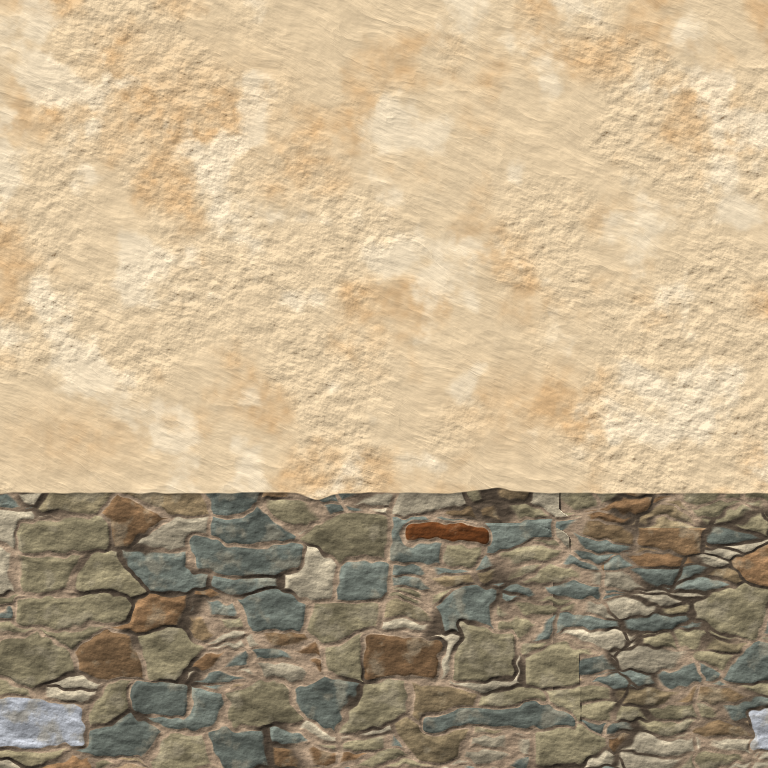
Reproduce this texture procedurally as a WebGL 2 fragment shader.

```glsl
#version 300 es
precision highp float;
uniform vec2 u_resolution;
out vec4 fragColor;

const float WALL_TOP = 0.358;
const vec2 BIG_CELL = vec2(0.088, 0.056);
const vec2 SLAB_CELL = vec2(0.085, 0.0215);
const float JOINT = 0.0024;
const vec2 LIGHT = vec2(-0.0011, 0.0017);
const vec3 PLASTER = vec3(0.885, 0.79, 0.645);
const vec3 PLASTER_PALE = vec3(0.95, 0.88, 0.76);
const vec3 PLASTER_WARM = vec3(0.82, 0.665, 0.48);
const vec3 PIT = vec3(0.5, 0.37, 0.24);
const vec3 MORTAR = vec3(0.64, 0.555, 0.465);
const vec3 OLIVE = vec3(0.49, 0.455, 0.36);
const vec3 BROWN = vec3(0.46, 0.36, 0.26);
const vec3 SLATE = vec3(0.37, 0.39, 0.36);
const vec3 PALE = vec3(0.59, 0.55, 0.47);
const vec3 RUST = vec3(0.38, 0.23, 0.13);
const vec3 BLUE_GREY = vec3(0.61, 0.62, 0.64);

float hash(vec2 p) {
  vec3 q = fract(p.xyx * 0.1031);
  q += dot(q, q.yzx + 33.33);
  return fract((q.x + q.y) * q.z);
}

float noise(vec2 p) {
  vec2 i = floor(p), f = fract(p);
  f = f * f * (3.0 - 2.0 * f);
  return mix(mix(hash(i), hash(i + vec2(1, 0)), f.x),
             mix(hash(i + vec2(0, 1)), hash(i + 1.0), f.x), f.y);
}

float fbm(vec2 p) {
  float sum = 0.0, amp = 0.5;
  for (int i = 0; i < 5; i++) {
    sum += amp * noise(p);
    p = mat2(1.6, 1.2, -1.2, 1.6) * p + 17.3;
    amp *= 0.5;
  }
  return sum;
}

float blob(vec2 d, vec2 size) {
  d /= size;
  return exp(-dot(d, d));
}

// Staggered Voronoi cells: border distance, then cell id
vec2 cellPoint(vec2 g) {
  vec2 jitter = vec2(hash(g + 3.7), hash(g + 51.3)) - 0.5;
  return g + 0.5 + vec2(0.4 * mod(g.y, 2.0), 0) + jitter * vec2(0.75, 0.55);
}

vec2 cells(vec2 p, vec2 size) {
  p = p / size + 40.0;
  vec2 base = floor(p), nearest = base, toNearest = vec2(9);
  for (int k = 0; k < 9; k++) {
    vec2 g = base + vec2(k % 3 - 1, k / 3 - 1), r = cellPoint(g) - p;
    if (dot(r, r) < dot(toNearest, toNearest)) { toNearest = r; nearest = g; }
  }
  float border = 9.0;
  for (int k = 0; k < 25; k++) {
    vec2 g = nearest + vec2(k % 5 - 2, k / 5 - 2), r = cellPoint(g) - p;
    if (g != nearest)
      border = min(border, dot(0.5 * (r + toNearest), normalize(r - toNearest)));
  }
  return vec2(border * size.y, hash(nearest + 7.1));
}

// Large block over the filling; stone holds colour and border depth
void block(inout vec4 stone, vec2 d, vec2 halfSize, vec3 colour) {
  vec2 q = abs(d) - halfSize + 0.009;
  float dist = length(max(q, 0.0)) + min(max(q.x, q.y), 0.0) - 0.009;
  if (dist < 0.0) stone.rgb = colour;
  stone.w = dist < 0.0 ? -dist : min(stone.w, dist);
}

vec4 stoneAt(vec2 p) {
  vec2 w = p + 0.018 * (vec2(noise(p * 23.0), noise(p * 23.0 + 9.0)) - 0.5)
             + 0.006 * (vec2(noise(p * 95.0), noise(p * 95.0 + 5.0)) - 0.5);
  vec2 cell = cells(w, BIG_CELL);
  float slabShare = 0.28 + 0.5 * smoothstep(0.68, 0.8, p.x) + 0.4 * smoothstep(0.3, 0.34, p.y);
  if (hash(vec2(cell.y * 91.0, 4)) < slabShare) {
    vec2 slab = cells(w + 0.3, SLAB_CELL);
    cell = vec2(min(cell.x, slab.x), slab.y);
  }
  float id = cell.y;
  vec3 colour = mix(OLIVE, BROWN, smoothstep(0.45, 0.7, id));
  colour = mix(colour, SLATE, step(0.76, id));
  colour = mix(colour, PALE, step(id, 0.22));
  vec4 stone = vec4(colour * (0.88 + 0.24 * fract(id * 37.0)), cell.x);

  // Distinctive blocks
  block(stone, w - vec2(0.579, 0.305), vec2(0.056, 0.013), RUST);
  block(stone, w - vec2(0.053, 0.057), vec2(0.064, 0.031), BLUE_GREY);
  block(stone, w - vec2(1.005, 0.05), vec2(0.034, 0.026), BLUE_GREY);
  block(stone, w - vec2(0.211, 0.089), vec2(0.035, 0.026), SLATE * 0.92);
  block(stone, w - vec2(0.322, 0.277), vec2(0.078, 0.021), SLATE);
  block(stone, w - vec2(0.085, 0.303), vec2(0.06, 0.023), OLIVE);
  block(stone, w - vec2(0.634, 0.152), vec2(0.042, 0.036), OLIVE);
  block(stone, w - vec2(0.527, 0.141), vec2(0.052, 0.027), BROWN * 0.85);
  block(stone, w - vec2(0.09, 0.204), vec2(0.074, 0.02), OLIVE);
  block(stone, w - vec2(0.65, 0.065), vec2(0.098, 0.015), SLATE);
  return stone;
}

vec3 wall(vec2 p) {
  vec4 stone = stoneAt(p);
  float bevel = smoothstep(0.0, 0.007, stone.w) - smoothstep(0.0, 0.007, stoneAt(p + 2.0 * LIGHT).w);
  vec2 q = p * vec2(85, 130);
  float grain = fbm(q) - fbm(q + LIGHT * vec2(85, 130));
  vec3 face = stone.rgb * (0.66 + 0.72 * fbm(p * vec2(38, 60)));
  face = mix(face, PALE, 0.5 * smoothstep(0.52, 0.72, fbm(p * 45.0 + 20.0)));
  float gap = JOINT * (0.7 + 0.7 * noise(p * 30.0)) * (1.0 - 0.35 * smoothstep(0.68, 0.8, p.x));
  vec3 bed = MORTAR * (0.78 + 0.4 * fbm(p * 70.0));
  bed *= 1.0 - 0.5 * smoothstep(0.5, 0.75, noise(p * 17.0 + 8.0) + 0.15 * step(0.72, p.x));
  vec3 colour = mix(bed, face, smoothstep(gap - 0.0008, gap + 0.0012, stone.w));
  return colour * (1.0 + clamp(0.5 * bevel, -0.55, 0.22) + 1.1 * grain);
}

// Trowel strokes fall to the right; rough patches crumble
float relief(vec2 p, float rough) {
  vec2 q = mat2(0.9, 0.43, -0.43, 0.9) * p + 0.012 * noise(p * 22.0);
  float ridge = 1.0 - abs(2.0 * fbm(q * vec2(14, 38) + 30.0) - 1.0);
  return 0.55 * fbm(q * vec2(20, 75) + 50.0) + 0.35 * ridge * ridge + rough * fbm(p * vec2(75, 95));
}

vec3 plaster(vec2 p) {
  float rough = 0.15 + 0.85 * smoothstep(0.42, 0.62, fbm(p * 7.0 + 2.0) + 0.08 * (p.x - 0.4));
  float slope = relief(p, rough) - relief(p + LIGHT, rough);
  float warm = blob(p - vec2(0.21, 0.87), vec2(0.15, 0.07)) + blob(p - vec2(0.67, 0.47), vec2(0.08, 0.05))
             + blob(p - vec2(0.1, 0.43), vec2(0.09, 0.04));
  warm = 0.55 * warm + 0.8 * smoothstep(0.48, 0.72, fbm(p * 13.0 + 11.0));
  vec3 colour = mix(PLASTER, PLASTER_WARM, min(warm * (0.4 + 0.6 * noise(p * 110.0)), 0.8));
  colour = mix(colour, PLASTER_PALE, 0.75 * smoothstep(0.53, 0.7, fbm(p * 18.0 + 40.0)));
  colour *= (0.94 + 0.12 * fbm(p * 60.0)) * (1.0 + clamp(1.15 * slope, -0.3, 0.14));
  return mix(colour, PIT, 0.65 * smoothstep(0.13, 0.32, -slope));
}

void main() {
  vec2 p = gl_FragCoord.xy / u_resolution;
  float pixel = 1.0 / u_resolution.y;
  // Uneven lip of the plaster
  float lip = WALL_TOP + 0.002 * (noise(vec2(p.x * 60.0, 0)) - 0.5)
            - 0.008 * blob(vec2(p.x - 0.413, 0), vec2(0.017)) + 0.006 * blob(vec2(p.x - 0.645, 0), vec2(0.03));
  float shade = 1.0 - 0.3 * exp(-max(lip - p.y, 0.0) / 0.004);
  vec3 colour = mix(wall(p) * shade, plaster(p), smoothstep(-pixel, pixel, p.y - lip));
  fragColor = vec4(clamp(colour, 0.0, 1.0), 1);
}
```
